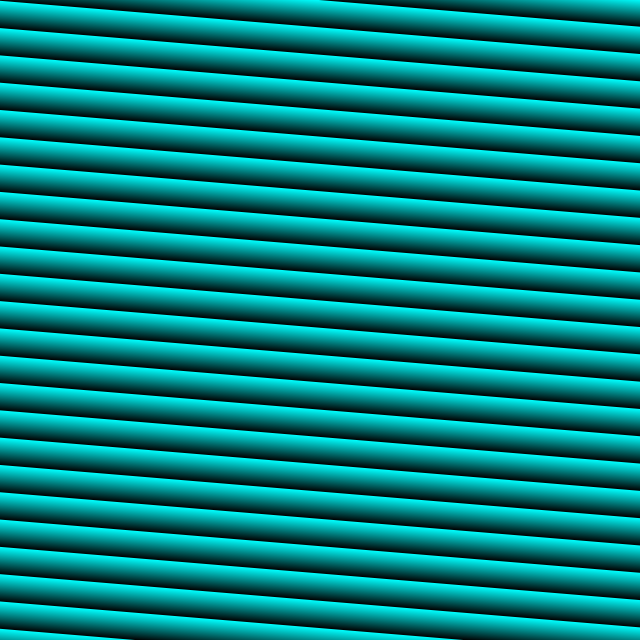
Reproduce this pattern procedurally as a WebGL 1 fragment shader.

```glsl
precision highp float;

// Slanted sawtooth stripes: each band rises linearly from black to cyan,
// then drops back to black at a crisp edge. One linear phase across the
// canvas drives the ramp, and the drop is smoothed over one pixel.

uniform vec2 u_resolution;

const vec2 REPEATS = vec2(1.949, 23.44);      // stripes across and up the canvas
const float PHASE_OFFSET = 0.589;             // phase at the lower left corner
const float EDGE_PIXELS = 1.0;                // width of the smoothed drop
const vec3 DARK_COLOR = vec3(0.0, 0.0, 0.0);  // start of each ramp
const vec3 LIGHT_COLOR = vec3(0.0, 1.0, 1.0); // end of each ramp

// Sawtooth from 0 to 1 whose wrap is smoothed over edgeWidth (in periods).
float smoothSawtooth(float phase, float edgeWidth) {
  float fromEdge = fract(phase + 0.5) - 0.5;  // signed distance to nearest wrap
  float pastEdge = clamp(fromEdge / edgeWidth + 0.5, 0.0, 1.0);
  return clamp(fromEdge + 1.0 - pastEdge, 0.0, 1.0);
}

void main() {
  vec2 uv = gl_FragCoord.xy / u_resolution;

  // Stripe phase and the amount it changes over one pixel
  float phase = dot(uv, REPEATS) + PHASE_OFFSET;
  float edgeWidth = EDGE_PIXELS * length(REPEATS / u_resolution);

  float ramp = smoothSawtooth(phase, edgeWidth);
  gl_FragColor = vec4(mix(DARK_COLOR, LIGHT_COLOR, ramp), 1.0);
}
```
